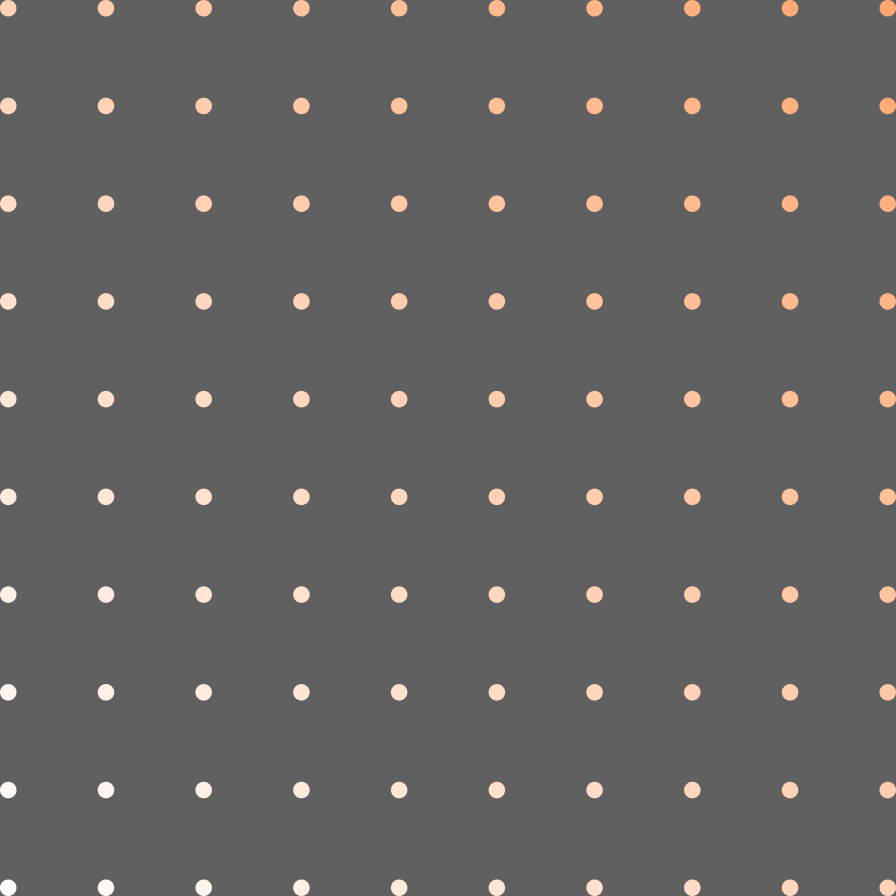
Give the GLSL for this pattern, as a three.js fragment shader.

```glsl
// Ten by ten grid of small round dots on flat grey, the outer dots touching the edges.
// Each point is measured to its nearest grid node; the dots are tinted by a diagonal
// gradient, from white at the lower left to orange at the upper right.

varying vec2 vUv;

const float DOTS = 10.0;     // dots across and down
const float RADIUS = 0.0092; // dot radius, also the inset of the outer dots

const vec3 GREY = vec3(0.378);
const vec3 WHITE = vec3(1.0);
const vec3 ORANGE = vec3(1.0, 0.65, 0.43);

// Centre of the grid dot nearest to p
vec2 nearestNode(vec2 p, float count, float inset) {
  float pitch = (1.0 - 2.0 * inset) / (count - 1.0);
  vec2 index = clamp(floor((p - inset) / pitch + 0.5), 0.0, count - 1.0);
  return inset + index * pitch;
}

// Signed distance to a circle
float circle(vec2 p, vec2 centre, float radius) {
  return length(p - centre) - radius;
}

// Coverage of a shape, softened over one pixel width
float coverage(float distanceToEdge, float pixel) {
  return clamp(0.5 - distanceToEdge / pixel, 0.0, 1.0);
}

// Gradient along the rising diagonal
vec3 diagonalTint(vec2 p, vec3 low, vec3 high) {
  return mix(low, high, 0.5 * (p.x + p.y));
}

void main() {
  float pixel = max(fwidth(vUv.x), fwidth(vUv.y));
  vec2 node = nearestNode(vUv, DOTS, RADIUS);
  float dotMask = coverage(circle(vUv, node, RADIUS), pixel);
  vec3 colour = mix(GREY, diagonalTint(vUv, WHITE, ORANGE), dotMask);
  gl_FragColor = vec4(colour, 1.0);
}
```
